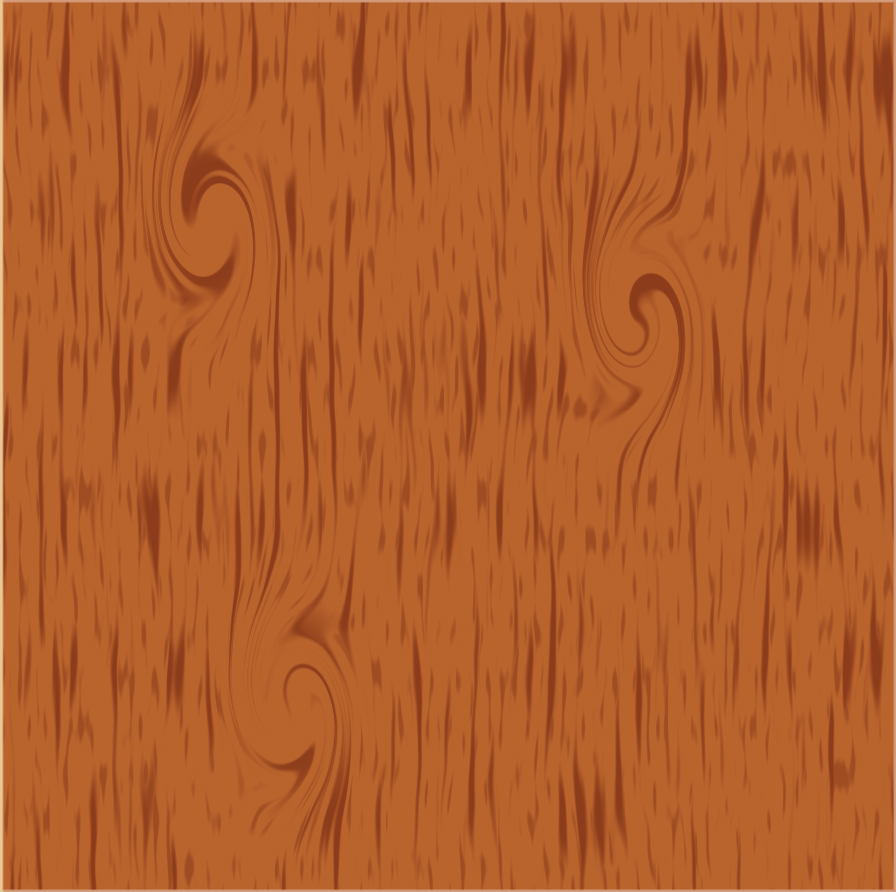
Give the GLSL for this texture, as a WebGL 1 fragment shader.

```glsl
precision highp float;

uniform vec2 u_resolution;

const vec3 WOOD = vec3(0.724, 0.388, 0.175);
const vec3 DARK_GRAIN = vec3(0.55, 0.235, 0.105);
const vec3 PALE_EDGE = vec3(0.83, 0.61, 0.48);
const vec3 CREAM_EDGE = vec3(0.92, 0.78, 0.58);
const vec2 KNOT_SIZE = vec2(0.047, 0.078);

float hash(vec2 cell) {
  vec3 h = fract(cell.xyx * vec3(0.1031, 0.1030, 0.0973));
  h += dot(h, h.yzx + 33.33);
  return fract((h.x + h.y) * h.z);
}

// Dot product of a random unit gradient with the offset from its corner
float corner(vec2 cell, vec2 offset) {
  float angle = 6.2832 * hash(cell);
  return dot(vec2(cos(angle), sin(angle)), offset);
}

float gradientNoise(vec2 p) {
  vec2 cell = floor(p);
  vec2 f = p - cell;
  vec2 u = f * f * f * (f * (f * 6.0 - 15.0) + 10.0);
  vec2 e = vec2(1.0, 0.0);
  float low = mix(corner(cell, f), corner(cell + e.xy, f - e.xy), u.x);
  float high = mix(corner(cell + e.yx, f - e.yx), corner(cell + e.xx, f - e.xx), u.x);
  return mix(low, high, u.y);
}

// Soft-edged streaks where stretched noise rises over a threshold
float streaks(vec2 p, vec2 frequency, float threshold, float softness) {
  float n = gradientNoise(p * frequency + frequency.yx);
  return smoothstep(threshold, threshold + softness, n);
}

vec2 knotCentre(float index) {
  vec2 lower = mix(vec2(0.235, 0.75), vec2(0.325, 0.21), step(0.5, index));
  return mix(lower, vec2(0.715, 0.645), step(1.5, index));
}

// Twists the grain around one knot, strongest at its middle
vec2 twist(vec2 p, vec2 centre, vec2 size, float turn) {
  vec2 d = (p - centre) / size;
  float angle = turn * exp(-dot(d, d));
  float c = cos(angle);
  float s = sin(angle);
  return centre + size * vec2(c * d.x + s * d.y, c * d.y - s * d.x);
}

float knotMask(vec2 p, vec2 centre, vec2 size) {
  vec2 d = (p - centre) / size;
  return 1.0 - smoothstep(0.7, 1.9, length(d));
}

float woodGrain(vec2 p, float knot) {
  float density = 0.11 * gradientNoise(p * vec2(13.0, 4.0) + 7.3);
  float longGrain = streaks(p, vec2(95.0, 6.0), 0.16 - density, 0.30);
  float shortGrain = 0.58 * streaks(p, vec2(145.0, 19.0), 0.16 - density, 0.30);
  float knotGrain = streaks(p, vec2(62.0, 6.0), 0.13, 0.22);
  return mix(max(longGrain, shortGrain), knotGrain, knot);
}

void main() {
  vec2 uv = gl_FragCoord.xy / u_resolution;

  // Knots and gentle waves bend the straight vertical grain
  vec2 p = uv;
  float knot = 0.0;
  for (int i = 0; i < 3; i++) {
    float index = float(i);
    vec2 centre = knotCentre(index);
    knot = max(knot, knotMask(uv, centre, KNOT_SIZE));
    p = twist(p, centre, KNOT_SIZE, 3.5 + 0.3 * index);
  }
  p.x += 0.012 * gradientNoise(uv * vec2(5.0, 4.0));
  p.x += 0.0025 * gradientNoise(uv * vec2(30.0, 18.0));

  vec3 colour = mix(WOOD, DARK_GRAIN, woodGrain(p, knot));

  // Thin pale rim, creamier on the left
  vec2 inset = min(uv, 1.0 - uv);
  float rim = 1.0 - smoothstep(0.0012, 0.0040, min(inset.x, inset.y));
  float leftRim = 1.0 - smoothstep(0.0015, 0.0050, uv.x);
  colour = mix(colour, PALE_EDGE, rim);
  colour = mix(colour, CREAM_EDGE, leftRim);

  gl_FragColor = vec4(colour, 1.0);
}
```
